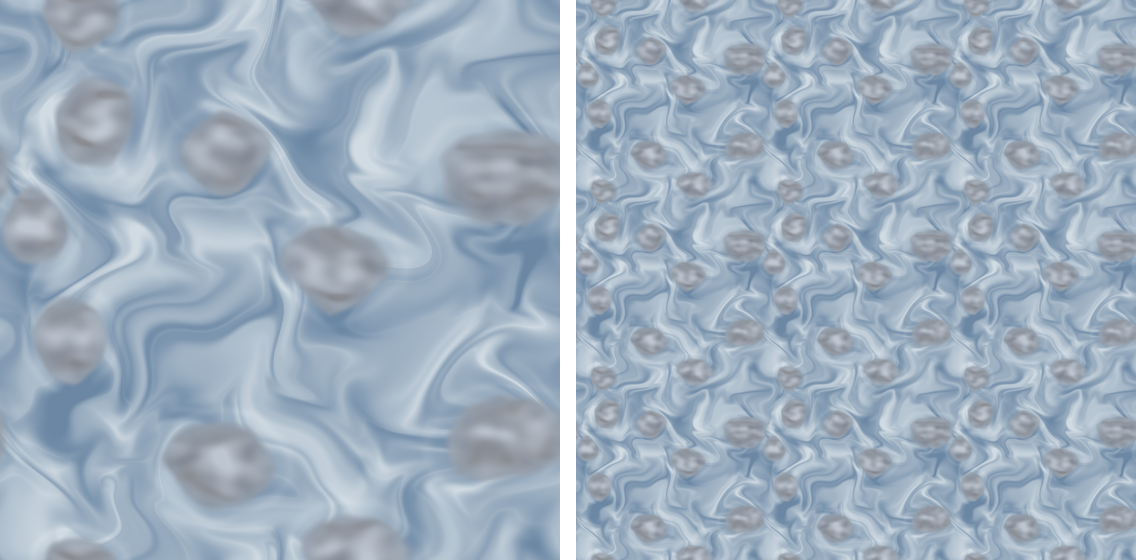
Left: one tile. Right: repeated 3 by 3.
This texture is drawn by a Shadertoy shader. Its source:

```glsl
// Seamless silky blue water folding around soft grey stones.

const vec3 WATER_DEEP = vec3(0.42, 0.53, 0.645);
const vec3 WATER_MID  = vec3(0.62, 0.695, 0.765);
const vec3 WATER_PALE = vec3(0.82, 0.86, 0.89);
const vec3 STONE_GREY  = vec3(0.575, 0.60, 0.64);
const vec3 STONE_BROWN = vec3(0.49, 0.485, 0.50);
const vec3 STONE_PALE  = vec3(0.78, 0.81, 0.85);

const float TAU = 6.28319;
const int   STONE_COUNT = 10;
const float STONE_EDGE  = 0.008;   // half width of the soft outline
const float SHEAR       = 0.14;    // strength of the S and U bends
const float FOLD        = 0.55;    // strength of the pinched creases
const float CONTRAST    = 0.80;    // spread of the water tones
const float WAKE        = 0.20;    // darkening below a stone
const float PUSH        = 0.35;    // how far stones bend the flow

float hash(vec2 c, float seed) {
    return fract(sin(dot(c, vec2(127.1, 311.7)) + seed * 74.7) * 43758.5);
}

// Gradient noise that repeats after a whole number of cells.
float corner(vec2 cell, vec2 f, vec2 o, vec2 period, float seed) {
    // The half step keeps the wrap exact despite rounding.
    vec2 wrapped = floor(mod(cell + o + 0.5, period));
    float a = TAU * hash(wrapped, seed);
    return dot(vec2(cos(a), sin(a)), f - o);
}

float noise(vec2 p, vec2 period, float seed) {
    vec2 x = p * period, i = floor(x), f = x - i;
    vec2 s = f * f * f * (f * (f * 6.0 - 15.0) + 10.0);
    vec2 e = vec2(0.0, 1.0);
    return mix(mix(corner(i, f, e.xx, period, seed), corner(i, f, e.yx, period, seed), s.x),
               mix(corner(i, f, e.xy, period, seed), corner(i, f, e.yy, period, seed), s.x), s.y);
}

// Stone layout: a crowded first column, then staggered pairs.
vec2 stoneCentre(int i) {
    vec2 jitter = vec2(hash(vec2(i, 3), 1.0), hash(vec2(i, 7), 2.0)) - 0.5;
    if (i < 4) return vec2(0.11, 0.38 + 0.2 * float(i)) + jitter * vec2(0.15, 0.03);
    int column = 1 + (i - 4) / 2;
    float stagger = column == 2 ? 0.98 : 0.40;
    return vec2((float(column) + 0.5) / 4.0, 0.5 * (float(i % 2) + stagger))
         + jitter * vec2(0.06, 0.07);
}

vec2 stoneSize(int i) {
    vec2 h = vec2(hash(vec2(i, 11), 3.0), hash(vec2(i, 13), 4.0));
    return i < 4 ? mix(vec2(0.060, 0.064), vec2(0.076, 0.080), h)
                 : mix(vec2(0.080, 0.072), vec2(0.115, 0.088), h);
}

// Radius in stone units: round or pointed, set apart for top and bottom.
float stoneRadius(vec2 u, int i) {
    float power = mix(1.05, 2.8, hash(vec2(i, u.y > 0.0 ? 17 : 19), 5.0));
    vec2 a = pow(abs(u) + 1e-4, vec2(power));
    return pow(a.x + a.y, 1.0 / power);
}

vec3 waterColor(vec2 q, float shade) {
    // Wavy shears draw the field out into curling streaks.
    for (int k = 0; k < 3; k++) {
        float f = exp2(float(k + 1)), seed = 10.0 * float(k + 1);
        float bend = 3.0 * noise(q, vec2(4.0), seed);
        q.x += SHEAR / f * sin(TAU * f * q.y + bend + seed);
        bend = 3.0 * noise(q, vec2(5.0), seed + 3.0);
        q.y += SHEAR / f * sin(TAU * f * q.x + bend);
    }
    // One pinching warp sharpens some of them to creases.
    vec2 period = vec2(8.0);
    q += FOLD / period * vec2(noise(q, period, 33.0), noise(q, period, 37.0));

    float broad = noise(q, vec2(9.0, 7.0), 41.0);
    float fine = noise(q, vec2(17.0, 14.0), 43.0);
    float crease = pow(1.0 - abs(noise(q, vec2(8.0, 7.0), 47.0)), 9.0);
    float t = 0.46 + CONTRAST * (broad + 0.45 * fine) + 0.15 * crease + shade;
    t = clamp(t, 0.0, 1.0);
    return t < 0.5 ? mix(WATER_DEEP, WATER_MID, t * 2.0)
                   : mix(WATER_MID, WATER_PALE, t * 2.0 - 1.0);
}

vec3 stoneColor(vec2 u, float r, vec2 p) {
    float grain = noise(p, vec2(11.0, 15.0), 53.0);
    float patches = noise(p, vec2(19.0, 26.0), 59.0);
    float v = u.y + 0.6 * grain;
    float gleam = exp(-9.0 * (v - 0.12) * (v - 0.12)) * smoothstep(1.1, 0.2, abs(u.x));
    float ridges = exp(-30.0 * (v - 0.7) * (v - 0.7)) + exp(-30.0 * (v + 0.5) * (v + 0.5));
    vec3 color = STONE_GREY + 0.14 * patches + 0.05 * grain;
    color = mix(color, STONE_BROWN, clamp(ridges * (0.4 + 1.4 * patches), 0.0, 0.8));
    color = mix(color, STONE_PALE, clamp(gleam * (0.55 + 1.2 * patches), 0.0, 0.9));
    return mix(color, WATER_MID, 0.35 * smoothstep(0.6, 1.0, r));
}

void mainImage(out vec4 fragColor, in vec2 fragCoord) {
    vec2 p = fragCoord / iResolution.xy;
    float wobble = 0.16 * noise(p, vec2(9.0), 61.0) + 0.09 * noise(p, vec2(23.0), 67.0);
    vec2 flow = p;
    float shade = 0.0, cover = 0.0;
    vec3 stone = STONE_GREY;

    for (int i = 0; i < STONE_COUNT; i++) {
        vec2 d = fract(p - stoneCentre(i) + 0.5) - 0.5;
        vec2 size = stoneSize(i);
        float tilt = 0.4 * (hash(vec2(i, 23), 6.0) - 0.5);
        vec2 u = mat2(cos(tilt), sin(tilt), -sin(tilt), cos(tilt)) * d / size;
        float r = stoneRadius(u, i) + wobble;

        // Bent flow, dark wake and pale rim in the water.
        flow -= PUSH * d * exp(-0.7 * dot(u, u));
        vec2 w = d / size + vec2(0.0, 1.3);
        shade -= WAKE * exp(-1.6 * dot(w, w));
        shade += 0.10 * exp(-60.0 * (r - 1.3) * (r - 1.3));

        float mask = 0.94 * smoothstep(STONE_EDGE, -STONE_EDGE, (r - 1.0) * size.y);
        stone = mix(stone, stoneColor(u, r, p), mask);
        cover = max(cover, mask);
    }
    fragColor = vec4(mix(waterColor(flow, shade), stone, cover), 1.0);
}
```
